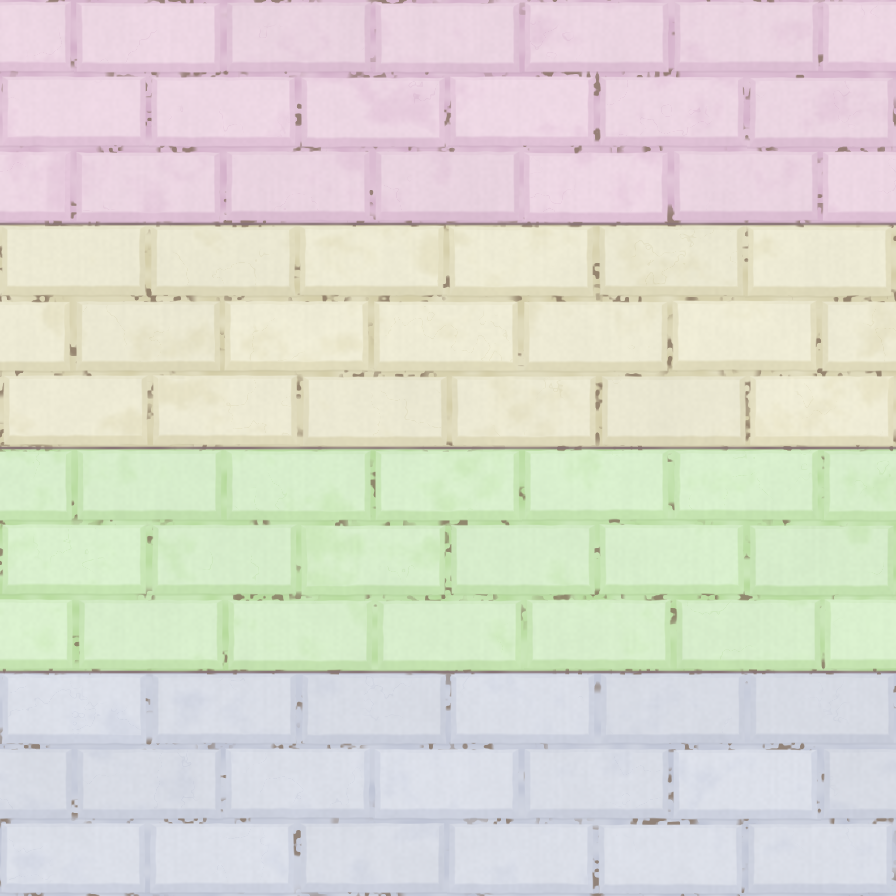
Give the GLSL for this texture, as a Shadertoy shader.

```glsl
const vec2 GRID = vec2(6.0, 12.0);        // bricks across, courses down
const float COURSES_PER_BAND = 3.0;
const vec2 HALF_BRICK = vec2(0.0800, 0.0386);
const vec4 BEVEL_WIDTH = vec4(0.0062, 0.0062, 0.0105, 0.0036); // left, right, bottom, top
const vec4 BEVEL_SHADE = vec4(0.55, 0.60, 0.70, 0.20);
const vec3 GRIME = vec3(0.50, 0.42, 0.35);
const vec3 BAND_LINE = vec3(0.53, 0.45, 0.46);

const vec3 FACE[4] = vec3[4](
    vec3(0.925, 0.840, 0.888), vec3(0.930, 0.918, 0.832),
    vec3(0.850, 0.936, 0.804), vec3(0.856, 0.870, 0.905));
const vec3 SHADE[4] = vec3[4](
    vec3(0.845, 0.715, 0.805), vec3(0.845, 0.820, 0.685),
    vec3(0.735, 0.865, 0.640), vec3(0.765, 0.785, 0.845));

float hash(vec2 p) {
    vec3 q = fract(vec3(p.xyx) * 0.1031);
    q += dot(q, q.yzx + 33.33);
    return fract((q.x + q.y) * q.z);
}

float noise(vec2 p) {
    vec2 i = floor(p), f = fract(p);
    f = f * f * (3.0 - 2.0 * f);
    float low = mix(hash(i), hash(i + vec2(1, 0)), f.x);
    float high = mix(hash(i + vec2(0, 1)), hash(i + vec2(1, 1)), f.x);
    return mix(low, high, f.y);
}

float fbm(vec2 p) {
    float sum = 0.0, gain = 0.5;
    for (int i = 0; i < 4; i++) {
        sum += gain * noise(p);
        p = p * 2.03 + 17.3;
        gain *= 0.5;
    }
    return sum / 0.9375;
}

float minOf(vec4 v) { return min(min(v.x, v.y), min(v.z, v.w)); }

// Distances inward from the left, right, bottom and top edges
vec4 edgeDistances(vec2 p, vec2 halfSize) {
    return vec4(p + halfSize, halfSize - p).xzyw;
}

// Shade of the mitred bevel, zero on the flat face
float bevelShade(vec4 edges, float pixel) {
    vec4 t = edges / BEVEL_WIDTH;
    float nearest = minOf(t);
    vec4 weight = exp(-10.0 * (t - nearest));
    float shade = dot(weight, BEVEL_SHADE) / dot(weight, vec4(1.0));
    float soft = 0.08 + 0.6 * pixel / BEVEL_WIDTH.x;
    return shade * (1.0 - smoothstep(1.0 - soft, 1.0 + soft, nearest));
}

// Hairline cracks, present only in scattered patches
float cracks(vec2 uv, float seed) {
    float line = abs(fbm(uv * 26.0 + seed) - 0.5);
    float patchMask = smoothstep(0.64, 0.78, noise(uv * 17.0 + seed * 1.7));
    return (1.0 - smoothstep(0.0, 0.010, line)) * patchMask;
}

// Dirt specks gathered in the joints
float specks(vec2 uv) {
    float clumps = smoothstep(0.50, 0.80, noise(uv * vec2(48.0, 60.0) + 9.0));
    float grains = smoothstep(0.48, 0.72, noise(uv * 210.0));
    return clumps * grains;
}

void mainImage(out vec4 fragColor, in vec2 fragCoord) {
    vec2 uv = fragCoord / iResolution.xy;
    float pixel = 1.0 / min(iResolution.x, iResolution.y);

    // Running bond, courses counted from the top
    float fromTop = 1.0 - uv.y;
    float course = floor(fromTop * GRID.y);
    float stagger = 0.5 * (1.0 - mod(course, 2.0));
    float slip = 0.022 * (hash(vec2(course, 5.0)) - 0.5);
    float along = uv.x * GRID.x + stagger - slip;
    vec2 id = vec2(mod(floor(along), GRID.x), course);
    float seed = hash(id + 11.0);
    vec2 local = vec2(fract(along) - 0.5, 0.5 - fract(fromTop * GRID.y)) / GRID;
    local += 0.0016 * (vec2(seed, hash(id + 47.0)) - 0.5);

    // Brick outline with a slight hand-laid wobble
    float wobble = 0.0012 * (noise(uv * 70.0) - 0.5);
    vec4 edges = edgeDistances(local, HALF_BRICK + wobble);
    float inset = minOf(edges);
    float soft = max(0.0009, 0.8 * pixel);
    float brick = smoothstep(-soft, soft, inset);

    // Band colours
    int band = int(clamp(floor(course / COURSES_PER_BAND), 0.0, 3.0));
    vec3 face = FACE[band], shade = SHADE[band];

    // Flat face, stains and bevel
    float mottle = fbm(uv * 22.0 + seed * 9.0) - 0.5;
    float streak = noise(uv * vec2(240.0, 14.0)) - 0.5;
    float grain = noise(uv * 260.0) - 0.5;
    float stain = 0.45 * smoothstep(0.05, 0.35, mottle) + 0.30 * cracks(uv, seed * 31.0);
    float dim = max(bevelShade(edges, pixel), stain);
    vec3 color = mix(face, shade, dim);
    color *= 1.0 + 0.035 * mottle + 0.012 * streak + 0.016 * grain + 0.022 * (seed - 0.5);

    // Joints, with light mortar broken by shadow and dirt
    float mortarTone = 0.45 + 0.75 * noise(uv * vec2(55.0, 75.0) + 3.0);
    vec3 mortar = mix(face, shade, mortarTone);
    color = mix(mortar, color, brick);
    float underside = 1.0 - smoothstep(0.0, 0.0022, abs(edges.z + 0.0006));
    color = mix(color, shade * 0.93, 0.40 * underside);
    float joint = 1.0 - smoothstep(-0.0012, 0.0012, inset);
    color = mix(color, GRIME, 0.75 * joint * specks(uv));

    // Dark seam between neighbouring colour bands
    float bandPosition = fromTop * GRID.y / COURSES_PER_BAND;
    float seam = clamp(round(bandPosition), 1.0, 3.0);
    float seamDistance = abs(bandPosition - seam) * COURSES_PER_BAND / GRID.y;
    float seamMask = 1.0 - smoothstep(0.0006, 0.0012 + pixel, seamDistance);
    color = mix(color, BAND_LINE, seamMask * (0.70 + 0.30 * noise(uv * 40.0)));

    fragColor = vec4(color, 1.0);
}
```
